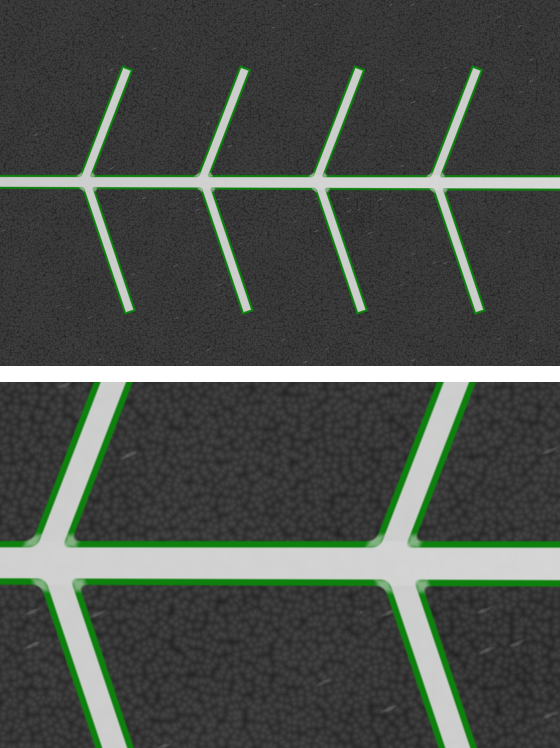
Top, the full canvas; bottom, a detail of the centre.
This pattern is drawn by a Shadertoy shader. Its source:

```glsl
// Asphalt with a painted spine line and four pairs of slanted bay lines, edged in green.

const float BAY_COUNT = 4.0;
const float BAY_SPACING = 0.3187;
const float BAR_HALF_WIDTH = 0.0166;
const float EDGE_WIDTH = 0.0058;
const vec3 ASPHALT = vec3(0.208);
const vec3 PAINT = vec3(0.80, 0.805, 0.80);
const vec3 EDGE_GREEN = vec3(0.05, 0.50, 0.05);

vec2 hash2(vec2 cell) {
    vec2 q = vec2(dot(cell, vec2(127.1, 311.7)), dot(cell, vec2(269.5, 183.3)));
    return fract(sin(q) * 43758.55);
}

// Distance to the nearest scattered feature point
float cellular(vec2 p) {
    vec2 cell = floor(p), local = fract(p);
    float nearest = 2.0;
    for (int y = -1; y <= 1; y++)
        for (int x = -1; x <= 1; x++) {
            vec2 offset = vec2(x, y);
            nearest = min(nearest, length(offset + hash2(cell + offset) - local));
        }
    return nearest;
}

// Flat-ended bar from a to b, with slightly rounded corners
float barDistance(vec2 p, vec2 a, vec2 b, float halfWidth, float rounding) {
    vec2 axis = normalize(b - a), rel = p - 0.5 * (a + b);
    vec2 local = vec2(dot(rel, axis), dot(rel, vec2(-axis.y, axis.x)));
    vec2 q = abs(local) - vec2(0.5 * length(b - a), halfWidth) + rounding;
    return length(max(q, 0.0)) + min(max(q.x, q.y), 0.0) - rounding;
}

float smoothMin(float a, float b, float k) {
    float h = max(k - abs(a - b), 0.0) / k;
    return min(a, b) - 0.25 * h * h * k;
}

// The spine drifts down and widens a little to the right
float spineDistance(vec2 p, float across) {
    return abs(p.y - mix(0.503, 0.500, across)) - mix(0.0192, 0.0213, across);
}

// All bay lines, one upper and one lower per repeat
float baysDistance(vec2 p) {
    float d = 10.0;
    for (float i = 0.0; i < BAY_COUNT; i++) {
        float shift = i * BAY_SPACING + 0.0036 * sin(i * 2.0944);
        vec2 q = p - vec2(shift, 0.0);
        float upper = barDistance(q, vec2(0.228, 0.502), vec2(0.349, 0.816), BAR_HALF_WIDTH, 0.003);
        float lower = barDistance(q, vec2(0.236, 0.502), vec2(0.356, 0.145), BAR_HALF_WIDTH, 0.003);
        d = min(d, min(upper, lower));
    }
    return d;
}

// Sparse pale scratches, one possible per grid cell
float scuffs(vec2 p, float gridScale, float chance) {
    vec2 cell = floor(p * gridScale), local = fract(p * gridScale) - 0.5;
    vec2 seed = hash2(cell + 17.0);
    local -= 0.3 * (seed - 0.5);
    local.y -= 0.4 * local.x + 1.2 * (seed.y - 0.5) * local.x * local.x;
    float stroke = 1.0 - smoothstep(0.3, 1.0, length(local / vec2(0.32, 0.09)));
    return stroke * step(seed.x, chance);
}

vec3 asphalt(vec2 p, float across) {
    float grain = 0.46 - cellular(p * 165.0);
    float clumps = 0.46 - cellular(p * 75.0 + 9.0);
    float mottling = sin(p.x * 23.0 + p.y * 31.0 + 2.0 * sin(p.y * 17.0))
                   + sin(p.x * 41.0 - p.y * 27.0 + 2.0 * sin(p.x * 13.0));
    float wornPatch = exp(-120.0 * dot(p - vec2(0.95, 0.42), p - vec2(0.95, 0.42)));
    float marks = scuffs(p, 34.0, 0.01 + 0.05 * across + 0.3 * wornPatch);
    float tone = 0.105 * grain + 0.035 * clumps + 0.003 * mottling;
    return ASPHALT + tone + 0.11 * marks - 0.012 * wornPatch;
}

void mainImage(out vec4 fragColor, in vec2 fragCoord) {
    vec2 p = fragCoord / iResolution.y;
    float across = fragCoord.x / iResolution.x;
    float blur = max(0.0012, 0.8 / iResolution.y);

    float spine = spineDistance(p, across);
    float bays = baysDistance(p);
    float lines = smoothMin(spine, bays, 0.008);

    // Paint brightens to the right along the spine
    float onSpine = 1.0 - smoothstep(-blur, blur, spine);
    vec3 paint = PAINT + onSpine * mix(-0.005, 0.045, across);
    paint += 0.012 * (0.46 - cellular(p * 60.0));

    // Green edging fades where the lines meet
    float corner = 1.0 - smoothstep(0.002, 0.009, max(abs(spine), abs(bays)));
    vec3 edging = mix(EDGE_GREEN, paint, 0.6 * corner);

    vec3 color = asphalt(p, across);
    color = mix(color, edging, 1.0 - smoothstep(-blur, blur, lines));
    color = mix(color, paint, 1.0 - smoothstep(-blur, blur, lines + EDGE_WIDTH));
    fragColor = vec4(color, 1.0);
}
```
